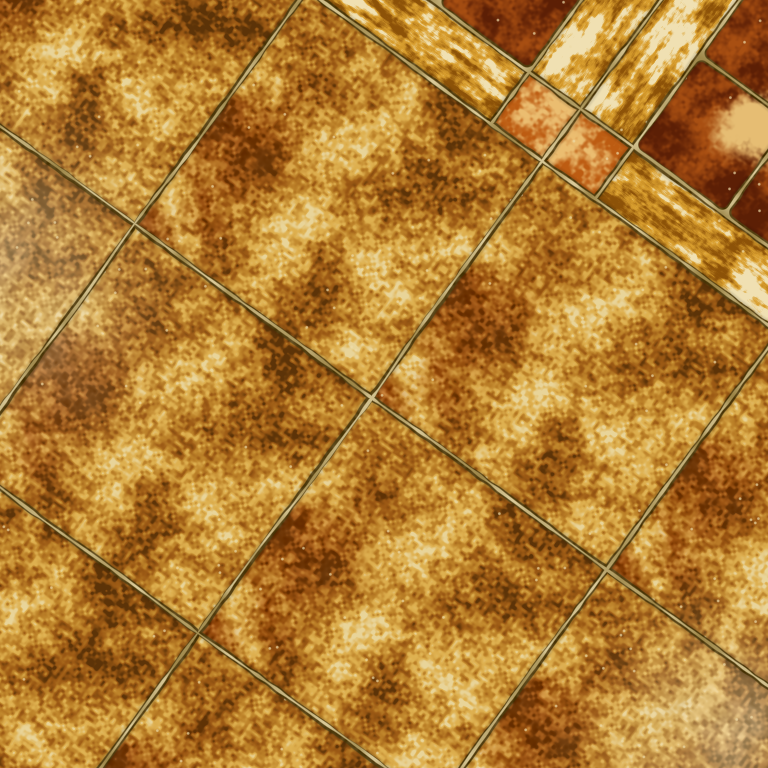
This texture is drawn by a WebGL 1 fragment shader. Its source:

```glsl
precision highp float;
// Diagonal floor of mottled ochre stone tiles, with a framed border of rust squares at the top right.

uniform vec2 u_resolution;

#define TILE 0.380                   // tile side, in canvas units
#define AXIS vec2(0.808, -0.589)     // direction of the tile rows
#define ORIGIN vec2(0.483, 0.483)    // a grid crossing
#define FRAME 0.22                   // border strip width, in tiles
#define SPLIT 0.61                   // joint between the rust squares
#define GROUT 0.0105                 // half width of a joint, in tiles
#define RIDGE 0.0045                 // half width of its pale ridge
#define ROUNDING 0.03                // corner radius of the rust squares
#define MOTTLE 1.55                  // contrast of the clouding
#define GRAIN 0.85                   // contrast of the fine stipple

float hash(vec2 p) {
  vec3 h = fract(p.xyx * 0.1031);
  h += dot(h, h.yzx + 33.33);
  return fract((h.x + h.y) * h.z);
}

float noise(vec2 p) {
  vec2 i = floor(p), f = fract(p);
  f = f * f * (3.0 - 2.0 * f);
  return mix(mix(hash(i), hash(i + vec2(1, 0)), f.x),
             mix(hash(i + vec2(0, 1)), hash(i + vec2(1, 1)), f.x), f.y);
}

float fbm(vec2 p) {
  float sum = 0.0, amp = 0.5;
  for (int i = 0; i < 5; i++) {
    sum += amp * noise(p);
    p = mat2(1.6, 1.2, -1.2, 1.6) * p + 7.3;
    amp *= 0.55;
  }
  return sum / 1.055;
}

float blob(vec2 p, vec2 centre, float radius) {
  vec2 d = (p - centre) / radius;
  return exp(-dot(d, d));
}

// The border is mirrored about every other joint.
vec2 foldBorder(vec2 p) {
  return p.y < 1.0 ? p : vec2(abs(mod(p.x + 1.0, 2.0) - 1.0), p.y);
}

// Tile under a folded point: xy = centre, zw = half size.
vec4 tileAt(vec2 p) {
  if (p.y < 1.0) return vec4(floor(p) + 0.5, 0.5, 0.5);
  vec2 q = p - vec2(0, 1);
  vec2 inner = step(FRAME, q), outer = step(SPLIT, q);
  vec2 lo = mix(inner * FRAME, vec2(SPLIT), outer);
  vec2 hi = mix(mix(vec2(FRAME), vec2(SPLIT), inner), vec2(1.0), outer);
  if (inner.x != inner.y) {          // long strips have no middle joint
    lo = inner * FRAME;
    hi = mix(vec2(FRAME), vec2(1.0), inner);
  }
  return vec4(0.5 * (lo + hi) + vec2(0, 1), 0.5 * (hi - lo));
}

// Distance inwards from the edge of the tile.
float edgeDistance(vec2 p) {
  vec2 q = foldBorder(p);
  vec4 tile = tileAt(q);
  float r = (q.y > 1.0 + FRAME && q.x > FRAME) ? ROUNDING : 0.0;
  vec2 d = abs(q - tile.xy) - tile.zw + r;
  return r - length(max(d, 0.0)) - min(max(d.x, d.y), 0.0);
}

// Large tiles share one print, with slight changes of tone.
vec3 stoneColor(vec2 p, float grain) {
  vec2 f = fract(p);
  float cloud = fbm(f * 4.5 + 3.0);
  float tone = 0.45 + MOTTLE * (cloud - 0.5) + GRAIN * grain;
  tone += 0.36 * blob(f, vec2(0.77, 0.38), 0.17) + 0.13 * blob(f, vec2(0.46, 0.58), 0.22);
  tone -= 0.36 * blob(f, vec2(0.32, 0.07), 0.13) + 0.20 * blob(f, vec2(0.17, 0.76), 0.20);
  tone -= 0.22 * blob(f, vec2(0.72, 0.95), 0.15) + 0.18 * blob(f, vec2(0.92, 0.78), 0.13);
  tone += 0.10 * (hash(floor(p) + 20.0) - 0.5) + 0.15 * (fbm(p * 3.0 + 40.0) - 0.5);
  vec3 color = mix(vec3(0.36, 0.20, 0.03), vec3(0.61, 0.35, 0.08), smoothstep(0.0, 0.32, tone));
  color = mix(color, vec3(0.74, 0.51, 0.16), smoothstep(0.28, 0.54, tone));
  color = mix(color, vec3(0.87, 0.69, 0.31), smoothstep(0.50, 0.78, tone));
  color = mix(color, vec3(0.91, 0.83, 0.60), smoothstep(0.76, 1.05, tone));
  float red = blob(f, vec2(0.07, 0.12), 0.22) + 0.6 * blob(f, vec2(0.10, 0.55), 0.20);
  red *= 1.0 - smoothstep(0.35, 0.75, cloud);
  return mix(color, vec3(0.60, 0.27, 0.05) + 0.4 * grain, 0.7 * red);
}

vec3 borderColor(vec2 p, float grain) {
  vec2 q = foldBorder(p) - vec2(0, 1);
  bvec2 inner = greaterThan(q, vec2(FRAME));
  float cloud = fbm(p * 7.0 + 11.0) + 0.35 * grain;
  if (all(inner)) {                  // rust squares
    vec3 rust = mix(vec3(0.36, 0.12, 0.02), vec3(0.66, 0.31, 0.07), smoothstep(0.25, 0.75, cloud));
    float worn = blob(q, vec2(0.53, 0.53), 0.15) + 0.8 * (cloud - 0.5);
    return mix(rust, vec3(0.90, 0.74, 0.45), smoothstep(0.35, 0.85, worn));
  }
  if (!any(inner))                   // small corner squares
    return mix(vec3(0.74, 0.36, 0.07), vec3(0.92, 0.74, 0.44), smoothstep(0.38, 0.72, cloud));
  vec2 along = inner.x ? p : p.yx;   // brushed strips
  float streak = 0.5 * fbm(along * vec2(9.0, 42.0)) + 0.5 * cloud;
  vec3 color = mix(vec3(0.55, 0.32, 0.03), vec3(0.85, 0.62, 0.18), smoothstep(0.32, 0.50, streak));
  return mix(color, vec3(0.94, 0.88, 0.70), smoothstep(0.48, 0.60, streak));
}

void main() {
  float side = min(u_resolution.x, u_resolution.y);
  vec2 uv = gl_FragCoord.xy / side, d = uv - ORIGIN;
  vec2 p = vec2(dot(d, AXIS), dot(d, vec2(-AXIS.y, AXIS.x))) / TILE;
  float soft = 0.8 / (side * TILE);
  float grain = 0.6 * noise(p * 85.0 + 9.0) + 0.4 * noise(p * vec2(38.0, 52.0)) - 0.5;
  vec3 color = p.y < 1.0 ? stoneColor(p, grain) : borderColor(p, grain);

  // Soft reflections and scattered pale chips
  float glare = 0.55 * blob(uv, vec2(0.0, 0.64), 0.16) + 0.65 * blob(uv, vec2(0.95, 0.04), 0.12);
  color = mix(color, vec3(0.84, 0.75, 0.57) + 0.35 * grain, glare * (0.6 + 0.7 * fbm(p * 6.0)));
  vec2 chip = p * 55.0;
  float chipMask = step(0.992, hash(floor(chip) + 70.0));
  chipMask *= 1.0 - smoothstep(0.1, 0.4, length(fract(chip) - 0.5));
  color = mix(color, vec3(0.93, 0.86, 0.66), 0.7 * chipMask);

  // Dark joints with a pale, wandering ridge
  float wear = noise(p * 24.0) - 0.5;
  float joint = edgeDistance(p) + 0.005 * wear;
  vec2 shift = 0.010 * (vec2(noise(p * 3.0), noise(p * 3.0 + 50.0)) - 0.5);
  float ridge = edgeDistance(p + shift) + 0.004 * wear;
  color *= 0.88 + 0.12 * smoothstep(GROUT, 0.024, joint);
  color = mix(vec3(0.33, 0.25, 0.07) + 0.2 * grain, color, smoothstep(GROUT - soft, GROUT + soft, joint));
  vec3 pale = mix(vec3(0.64, 0.55, 0.30), vec3(0.92, 0.86, 0.67), noise(p * 15.0 + 5.0));
  color = mix(color, pale, 0.9 - 0.9 * smoothstep(RIDGE - soft, RIDGE + soft, ridge));
  gl_FragColor = vec4(clamp(color, 0.0, 1.0), 1.0);
}
```
